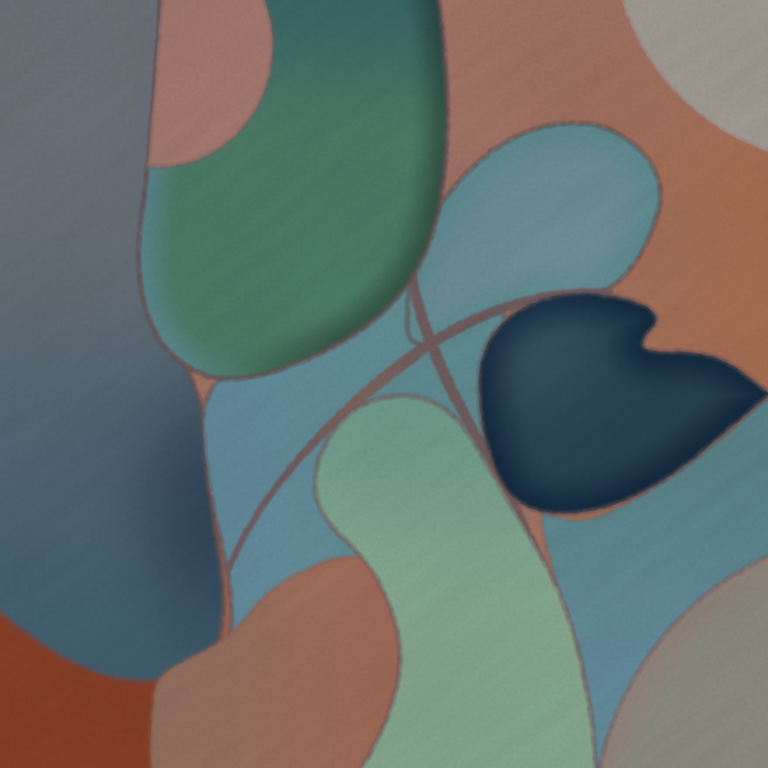
This background is drawn by a Shadertoy shader. Its source:

```glsl
// Abstract painted composition: large soft organic shapes with mauve chalk rims.
// Closed quadratic splines become signed distances, layered back to front
// with colour ramps, soft glows and brushed gradient noise.

const vec3 MAUVE = vec3(.38,.30,.31), SALMON = vec3(.60,.43,.38);
const vec3 SKY = vec3(.37,.52,.58), TEAL = vec3(.34,.50,.52);

vec2 hashGradient(vec2 c) {
  vec2 h = vec2(dot(c, vec2(127.1, 311.7)), dot(c, vec2(269.5, 183.3)));
  return 2. * fract(sin(h) * 43758.5) - 1.;
}

float noise(vec2 p) {
  vec2 i = floor(p), f = p - i, u = f * f * (3. - 2. * f), e = vec2(0, 1);
  float low = mix(dot(hashGradient(i), f), dot(hashGradient(i + e.yx), f - e.yx), u.x);
  float high = mix(dot(hashGradient(i + e), f - e), dot(hashGradient(i + 1.), f - 1.), u.x);
  return mix(low, high, u.y);
}

vec2 bezier(vec2 a, vec2 b, vec2 c, float t) {
  return mix(mix(a, b, t), mix(b, c, t), t);
}

float segment(vec2 p, vec2 a, vec2 b) {
  vec2 pa = p - a, ba = b - a;
  return length(pa - ba * clamp(dot(pa, ba) / max(dot(ba, ba), 1e-8), 0., 1.));
}

// x: distance to a curve, y: sign flip if a ray to the right crosses it
vec2 curve(vec2 p, vec2 start, vec2 ctrl, vec2 end) {
  vec2 a = start, res = vec2(9, 1);
  for (int j = 1; j <= 8; j++) {
    vec2 b = bezier(start, ctrl, end, float(j) / 8.);
    res.x = min(res.x, segment(p, a, b));
    if ((a.y > p.y) != (b.y > p.y) && p.x < a.x + (b.x - a.x) * (p.y - a.y) / (b.y - a.y)) res.y = -res.y;
    a = b;
  }
  return res;
}

// Signed distance to a closed spline, two control points per vec4
float blob(vec2 p, vec4 a, vec4 b, vec4 c, vec4 d, vec4 e) {
  vec4 k[5] = vec4[5](a, b, c, d, e);
  vec2 res = vec2(9, 1), prev = e.zw;
  for (int i = 0; i < 5; i++) {
    vec2 p0 = k[i].xy, p1 = k[i].zw, next = k[(i + 1) % 5].xy, mid = (p0 + p1) * .5;
    vec2 u = curve(p, (prev + p0) * .5, p0, mid), v = curve(p, mid, p1, (p1 + next) * .5);
    res = vec2(min(res.x, min(u.x, v.x)), res.y * u.y * v.y);
    prev = p1;
  }
  return res.x * res.y;
}

float ellipse(vec2 p, vec2 center, vec2 radii) {
  return (length((p - center) / radii) - 1.) * min(radii.x, radii.y);
}

float glow(vec2 p, vec2 center, vec2 size) {
  vec2 q = (p - center) / size;
  return exp(-dot(q, q));
}

// Fill with a soft edge, then draw the chalky rim
vec3 paint(vec3 base, vec3 fill, vec3 rim, float d, float strength) {
  float soft = max(.0018, .8 / iResolution.y);
  base = mix(base, fill, 1. - smoothstep(-soft, soft, d));
  return mix(base, rim, strength * (1. - smoothstep(.001, .006, abs(d))));
}

void mainImage(out vec4 fragColor, in vec2 fragCoord) {
  vec2 uv = fragCoord / iResolution.xy;
  vec2 p = uv + .0018 * vec2(noise(uv * 90.), noise(uv * 90. + 37.));
  float chalk = clamp(.65 + .5 * noise(uv * 130.), .3, .9);

  // Warm ground, rust corner, pale corner
  vec3 col = mix(SALMON, vec3(.62,.41,.31), smoothstep(.6, 1., p.x) * smoothstep(1.05, .75, p.y));
  col = mix(col, vec3(.51,.24,.15), smoothstep(.35, .2, p.x) * smoothstep(.4, .2, p.y));
  float d = ellipse(p, vec2(1.096, 1.086), vec2(.299));
  col = paint(col, vec3(.60,.585,.55), SALMON, d, .5 * chalk);

  // Slate field
  d = blob(p, vec4(-.13,1.13,.221,1.13), vec4(.195,.805,.195,.609), vec4(.267,.479,.267,.388), vec4(.306,.147,.182,.102), vec4(.052,.154,-.117,.31));
  vec3 fill = mix(vec3(.25,.36,.42), vec3(.40,.42,.45), smoothstep(.1, .85, p.y));
  fill = mix(fill, vec3(.16,.24,.32), .8 * glow(p, vec2(.28, .33), vec2(.1, .17)));
  col = paint(col, fill, MAUVE, d, chalk);

  // Blue core
  d = blob(p, vec4(.417,.557,.26,.512), vec4(.268,.375,.307,.219), vec4(.293,.128,.521,.167), vec4(.651,.362,.622,.453), vec4(.677,.622,.534,.674));
  col = paint(col, mix(SKY, TEAL * 1.05, smoothstep(.3, .55, p.x)), MAUVE, d, .7 * chalk);

  // Upper petal
  d = blob(p, vec4(.527,.57,.54,.7), vec4(.651,.824,.781,.85), vec4(.872,.772,.84,.668), vec4(.781,.609,.677,.609), vec4(.56,.551,.54,.551));
  col = paint(col, mix(TEAL * 1.05, vec3(.42,.53,.58), smoothstep(0., .06, -d)), MAUVE, d, .8 * chalk);

  // Teal sweep and pale stone
  d = blob(p, vec4(.697,.342,.729,.219), vec4(.766,.115,.771,-.107), vec4(1.107,-.107,1.133,.609), vec4(1.003,.486,.898,.395), vec4(.781,.323,.729,.323));
  col = paint(col, mix(SKY, TEAL, smoothstep(.1, .4, p.y)), SALMON * .85, d, .5 * chalk);
  d = ellipse(p, vec2(1.167, -.082), vec2(.395));
  col = paint(col, mix(vec3(.54,.49,.46), vec3(.52,.52,.48), smoothstep(0., .06, -d)), MAUVE * 1.2, d, .7 * chalk);

  // Crossing ribbons, widest at the middle
  vec2 cross1 = vec2(.553, .548), bend = vec2(.612, .447);
  d = min(curve(p, vec2(.297,.258), vec2(.358,.408), cross1).x, curve(p, cross1, vec2(.677,.629), vec2(.794,.62)).x);
  d = min(d, curve(p, vec2(.536,.648), vec2(.544,.57), bend).x);
  d = min(d, curve(p, bend, vec2(.755,.219), vec2(.771,0)).x);
  float width = .004 + .004 * glow(p, vec2(.53, .51), vec2(.15));
  fill = mix(MAUVE * 1.1, SALMON * .85, .6 * glow(p, vec2(.47, .48), vec2(.07)));
  col = mix(col, fill, .9 - .9 * smoothstep(width - .003, width + .003, d));

  // Dark notched leaf
  d = blob(p, vec4(1.003,.487,1.003,.487), vec4(.931,.544,.818,.54), vec4(.875,.599,.729,.629), vec4(.622,.564,.625,.427), vec4(.677,.323,.833,.342));
  fill = mix(vec3(.07,.16,.24), vec3(.15,.25,.31), smoothstep(0., .06, -d));
  col = paint(col, fill + .05 * glow(p, vec2(.7, .54), vec2(.08)), MAUVE, d, .8 * chalk);

  // Green pod with a pink half disc
  d = blob(p, vec4(.221,1.156,.195,.792), vec4(.174,.648,.208,.538), vec4(.312,.49,.534,.596), vec4(.595,.805,.553,1.156), vec4(.5,1.2,.3,1.2));
  float rim = smoothstep(.05, 0., -d);
  fill = mix(vec3(.28,.46,.38), vec3(.22,.38,.39), smoothstep(.82, 1.02, p.y));
  fill = mix(fill, TEAL, rim * smoothstep(.34, .22, p.x));
  col = paint(col, fill * (1. - .3 * rim * smoothstep(.28, .45, p.x)), MAUVE, d, chalk);
  d = max(d, ellipse(p, vec2(.208, .941), vec2(.147, .158)));
  col = paint(col, vec3(.62,.455,.415), MAUVE * 1.2, d, .6 * chalk);

  // Salmon lobe, then the mint column
  d = blob(p, vec4(.195,-.042,.198,.102), vec4(.215,.128,.299,.167), vec4(.352,.238,.469,.29), vec4(.547,.219,.547,.062), vec4(.495,-.107,.26,-.107));
  col = paint(col, mix(vec3(.56,.42,.36), vec3(.6,.4,.33), smoothstep(.25, .5, p.x)), SALMON * .85, d, .6 * chalk);
  d = blob(p, vec4(.449,.479,.579,.49), vec4(.658,.355,.736,.225), vec4(.775,.062,.779,-.107), vec4(.404,-.107,.534,.102), vec4(.501,.251,.391,.349));
  col = paint(col, mix(vec3(.5,.63,.53), vec3(.42,.59,.53), smoothstep(.2, .48, p.y)), MAUVE * 1.15, d, .8 * chalk);

  // Brushed streaks, grain and cloudy tone
  vec2 brush = mat2(.8, -.6, .6, .8) * uv * vec2(9, 60);
  float tone = .03 * noise(brush) + .035 * noise(uv * 220.) + .04 * noise(uv * 6.);
  fragColor = vec4(clamp(col * (1. + tone), 0., 1.), 1);
}
```
